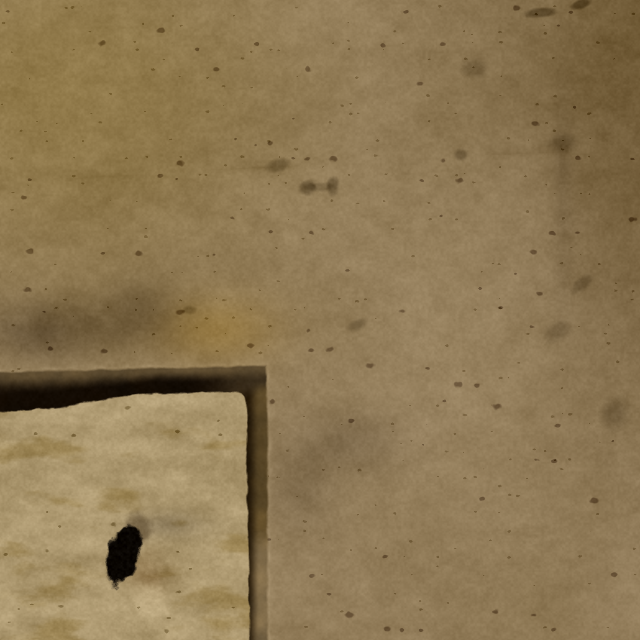
This texture is drawn by a three.js fragment shader. Its source:

```glsl
varying vec2 vUv;

float hash(vec2 p) {
  vec3 q = fract(vec3(p.xyx) * 0.1031);
  q += dot(q, q.yzx + 33.33);
  return fract((q.x + q.y) * q.z);
}

float noise(vec2 p) {
  vec2 i = floor(p), f = fract(p);
  f = f * f * (3.0 - 2.0 * f);
  return mix(mix(hash(i), hash(i + vec2(1, 0)), f.x),
             mix(hash(i + vec2(0, 1)), hash(i + vec2(1, 1)), f.x), f.y);
}

float fbm(vec2 p) {
  float sum = 0.0, amp = 0.5;
  for (int i = 0; i < 5; i++) {
    sum += amp * noise(p);
    p = mat2(1.6, 1.2, -1.2, 1.6) * p + 7.3;
    amp *= 0.5;
  }
  return sum;
}

// Soft elliptical spot, 1 at its centre
float glow(vec2 p, vec2 centre, vec2 radius) {
  vec2 d = (p - centre) / radius;
  return exp(-dot(d, d));
}

// Ellipse with a tilt and ragged rim
float blot(vec2 p, vec2 centre, vec2 radius, float tilt, float soft) {
  vec2 d = p - centre;
  d = vec2(cos(tilt) * d.x + sin(tilt) * d.y, cos(tilt) * d.y - sin(tilt) * d.x);
  float rim = length(d / radius) + 0.7 * (fbm(p * 65.0) - 0.5);
  return 1.0 - smoothstep(1.0 - soft, 1.0 + soft, rim);
}

// Small pits, one candidate per cell
float pits(vec2 p, float cells, float density) {
  vec2 id = floor(p * cells), f = fract(p * cells);
  vec2 centre = 0.3 + 0.4 * vec2(hash(id + 11.0), hash(id + 37.0));
  float radius = mix(0.08, 0.24, hash(id + 71.0));
  float d = length((f - centre) * vec2(0.8, 1.2)) + 0.12 * (noise(p * cells * 6.0) - 0.5);
  return step(1.0 - density, hash(id)) * (1.0 - smoothstep(radius * 0.4, radius, d));
}

float grain(vec2 p) {
  return 0.6 * noise(p * 210.0) + 0.4 * noise(p * 390.0) - 0.5;
}

vec3 wallColor(vec2 p) {
  vec3 c = vec3(0.565, 0.48, 0.342);
  // Broad tints
  c += vec3(0.0, -0.005, -0.055) * glow(p, vec2(0.08, 0.87), vec2(0.36, 0.3));
  c -= vec3(0.10, 0.10, 0.105) * glow(p, vec2(1.0, 0.93), vec2(0.27, 0.3));
  c -= vec3(0.045, 0.045, 0.04) * glow(p, vec2(0.98, 0.57), vec2(0.15, 0.35));
  c += vec3(0.03, 0.03, 0.035) * glow(p, vec2(0.57, 0.82), vec2(0.14, 0.13));
  c += vec3(0.025) * glow(p, vec2(0.74, 0.5), vec2(0.16, 0.25));
  c += vec3(0.035, 0.01, -0.055) * glow(p, vec2(0.34, 0.485), vec2(0.09, 0.05));
  // Smoky stains
  float stain = glow(p, vec2(0.06, 0.485), vec2(0.13, 0.045));
  stain += 0.7 * glow(p, vec2(0.23, 0.515), vec2(0.055, 0.045));
  stain += 0.45 * glow(p, vec2(0.56, 0.31), vec2(0.07, 0.045));
  stain += 0.4 * glow(p, vec2(0.47, 0.25), vec2(0.06, 0.08));
  stain += 0.25 * glow(p, vec2(0.88, 0.7), vec2(0.015, 0.16));
  c -= vec3(0.16, 0.15, 0.12) * stain * (0.45 + fbm(p * 16.0));
  // Faint horizontal course
  float course = p.y - 0.715 - 0.055 * p.x - 0.012 * (fbm(p * 9.0) - 0.5);
  c -= 0.045 * exp(-abs(course) * 150.0) * smoothstep(0.35, 0.65, noise(p * 14.0));
  // Mottling and pits
  c += (fbm(p * 6.0) - 0.48) * vec3(0.08, 0.08, 0.09);
  c += (fbm(p * vec2(35.0, 48.0)) - 0.48) * 0.075;
  c -= vec3(0.17, 0.17, 0.14) * pits(p, 34.0, 0.09);
  c -= 0.12 * pits(p + 3.1, 72.0, 0.07);
  // Larger chips
  float chip = blot(p, vec2(0.481, 0.707), vec2(0.014, 0.011), 0.1, 0.4);
  chip += blot(p, vec2(0.520, 0.710), vec2(0.009, 0.013), 0.0, 0.4);
  chip += 0.6 * blot(p, vec2(0.5, 0.708), vec2(0.022, 0.007), 0.0, 0.4);
  chip += 0.7 * blot(p, vec2(0.435, 0.742), vec2(0.017, 0.009), 0.3, 0.5);
  chip += blot(p, vec2(0.845, 0.98), vec2(0.021, 0.007), 0.1, 0.4);
  chip += blot(p, vec2(0.908, 0.994), vec2(0.014, 0.006), 0.3, 0.4);
  chip += 0.5 * blot(p, vec2(0.74, 0.893), vec2(0.017, 0.013), 0.0, 0.6);
  chip += 0.8 * blot(p, vec2(0.72, 0.758), vec2(0.010, 0.007), 0.0, 0.5);
  chip += 0.5 * blot(p, vec2(0.878, 0.777), vec2(0.019, 0.012), 0.0, 0.6);
  chip += 0.7 * blot(p, vec2(0.558, 0.492), vec2(0.015, 0.008), 0.4, 0.5);
  chip += 0.5 * blot(p, vec2(0.87, 0.482), vec2(0.019, 0.012), 0.4, 0.6);
  chip += 0.6 * blot(p, vec2(0.91, 0.557), vec2(0.017, 0.009), 0.6, 0.5);
  chip += 0.6 * blot(p, vec2(0.961, 0.355), vec2(0.019, 0.021), 0.0, 0.6);
  chip += 0.7 * blot(p, vec2(0.296, 0.515), vec2(0.009, 0.006), 0.0, 0.5);
  return c - vec3(0.15, 0.14, 0.12) * chip + grain(p) * 0.055;
}

vec3 recessColor(vec2 p, float top, float blockTop) {
  // Upper ledge falls into shadow toward the block
  float depth = clamp((top - p.y) / max(top - blockTop, 0.01), 0.0, 1.0);
  float corner = smoothstep(0.30, 0.40, p.x);
  vec3 ledge = mix(vec3(0.37, 0.30, 0.19), vec3(0.07, 0.04, 0.01),
                   smoothstep(0.1, 0.6, depth) * (1.0 - 0.55 * corner));
  // Side wall is darkest beside the block
  float across = smoothstep(0.386, 0.406, p.x);
  vec3 sideLit = mix(vec3(0.49, 0.41, 0.28), vec3(0.36, 0.285, 0.155), smoothstep(0.13, 0.18, p.y));
  vec3 side = mix(vec3(0.13, 0.085, 0.025), sideLit, across);
  vec3 c = mix(side, ledge, smoothstep(0.375, 0.4, p.y - 0.35 * (p.x - 0.385)));
  return c * (0.78 + 0.45 * fbm(p * 32.0)) + grain(p) * 0.03;
}

vec3 blockColor(vec2 p) {
  vec3 c = vec3(0.67, 0.59, 0.43) + (fbm(p * vec2(22.0, 40.0)) - 0.48) * 0.17;
  c -= vec3(0.08, 0.09, 0.12) * smoothstep(0.52, 0.75, fbm(p * vec2(11.0, 27.0) + 4.0));
  c -= vec3(0.10, 0.09, 0.06) * glow(p, vec2(0.26, 0.18), vec2(0.055, 0.02));
  c -= vec3(0.16, 0.18, 0.18) * glow(p, vec2(0.232, 0.105), vec2(0.035, 0.03)) * 1.6 * fbm(p * 42.0);
  c += 0.08 * blot(p, vec2(0.238, 0.057), vec2(0.025, 0.028), 0.3, 0.4);
  c -= 0.18 * pits(p, 48.0, 0.07);
  // Bored hole with a grey upper lip
  c = mix(c, vec3(0.42, 0.35, 0.24), 0.75 * blot(p, vec2(0.215, 0.173), vec2(0.02, 0.022), 0.0, 0.4));
  c = mix(c, vec3(0.035, 0.02, 0.005), blot(p, vec2(0.193, 0.134), vec2(0.025, 0.045), -0.3, 0.12));
  return c + grain(p) * 0.07;
}

void main() {
  vec2 p = vUv;
  float rough = fbm(p * 45.0) - 0.48;
  float top = 0.419 + 0.024 * p.x + 0.005 * rough;
  float right = 0.418 - 0.03 * max(p.y - 0.36, 0.0) + 0.005 * rough;
  float blockTop = 0.357 + 0.03 * smoothstep(0.0, 0.29, p.x) + 0.010 * rough;
  float blockRight = 0.390 - 0.013 * p.y + 0.007 * rough;
  float recess = max(p.x - right, p.y - top);
  vec2 q = p - vec2(blockRight, blockTop) + 0.014;
  float block = length(max(q, 0.0)) + min(max(q.x, q.y), 0.0) - 0.014;

  vec3 c = wallColor(p);
  c += 0.07 * exp(-abs(recess - 0.003) * 300.0) * noise(p * 70.0);
  c = mix(recessColor(p, top, blockTop), c, smoothstep(-0.003, 0.002, recess));
  c = mix(blockColor(p), c, smoothstep(-0.002, 0.002, block));
  gl_FragColor = vec4(c, 1.0);
}
```
